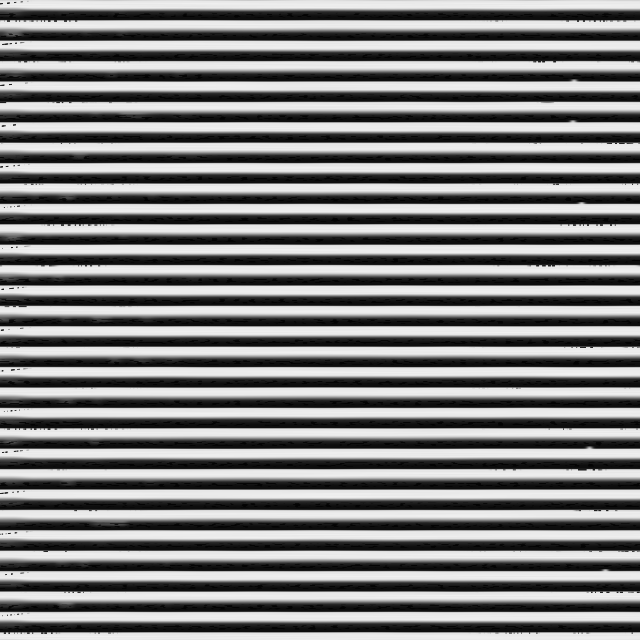
Reproduce this texture procedurally as a Shadertoy shader.

```glsl
// Horizontal black and white ribs with soft undersides, specks and worn left ends.

const float ROWS        = 31.37;               // repeats down the canvas
const float WRAP        = 0.12;                // part of each row kept above its bar
const vec2  TOP_EDGE    = vec2(-0.05, 0.04);   // start and end of the crisp upper edge
const vec2  UNDERSIDE   = vec2(0.37, 0.61);    // start and end of the soft lower edge
const float ODD_SOFTEN  = 0.05;                // extra softness on every second bar
const float LEFT_WEAR   = 0.055;               // width of the worn left end
const float SMUDGE_ZONE = 0.36;                // right limit of smudges in the gaps
const float NODULE_RATE = 0.25;                // share of even rows with a small bump

const float WHITE    = 0.925;
const float CHARCOAL = 0.165;
const float BLACK    = 0.05;

float hash(vec2 p) {
    vec3 q = fract(p.xyx * vec3(0.1031, 0.1030, 0.0973));
    q += dot(q, q.yzx + 33.33);
    return fract((q.x + q.y) * q.z);
}

vec2 gradientAt(vec2 cell) {
    float angle = 6.28318 * hash(cell);
    return vec2(cos(angle), sin(angle));
}

// Gradient noise, roughly -0.7 to 0.7
float noise(vec2 p) {
    vec2 i = floor(p), f = p - i;
    vec2 w = f * f * f * (f * (f * 6.0 - 15.0) + 10.0);
    vec2 e = vec2(0.0, 1.0);
    float a = dot(gradientAt(i), f);
    float b = dot(gradientAt(i + e.yx), f - e.yx);
    float c = dot(gradientAt(i + e.xy), f - e.xy);
    float d = dot(gradientAt(i + e.yy), f - e.yy);
    return mix(mix(a, b, w.x), mix(c, d, w.x), w.y);
}

// Soft line of given half width around zero
float band(float d, float halfWidth) {
    return 1.0 - smoothstep(0.3 * halfWidth, halfWidth, abs(d));
}

// Rib brightness at height t inside a row
float ribTone(float t, float odd, float worn, float x, float row) {
    float wobble = 0.012 * noise(vec2(x * 9.0, row * 3.7));
    float soft = ODD_SOFTEN * odd;
    float rise = smoothstep(TOP_EDGE.x, TOP_EDGE.y, t + wobble);
    float fall = smoothstep(UNDERSIDE.x - soft - 0.05 * worn,
                            UNDERSIDE.y + soft, t + wobble);
    float gap = mix(CHARCOAL, BLACK, smoothstep(0.52, 0.84, t));
    gap = mix(BLACK, gap, step(0.0, t));
    float grain = noise(vec2(x * 5.0, t * 16.0 + row * 7.3));
    float bar = WHITE + 0.03 * grain - 0.03 * smoothstep(0.2, 0.0, t);
    return mix(gap, bar, rise * (1.0 - fall));
}

// Blurred pale patches and streaks in the gap near the left
float smudges(float t, float odd, float worn, float x, float row) {
    float patches = smoothstep(0.05, 0.45, noise(vec2(x * 24.0, row * 5.1)));
    float streaks = 0.6 + 0.6 * noise(vec2(x * 14.0, t * 9.0 + row * 4.3));
    float zone = 1.0 - smoothstep(0.5 * SMUDGE_ZONE, SMUDGE_ZONE, x);
    float amount = patches * zone * mix(0.15, 0.8, odd) + 0.5 * worn;
    return 0.26 * amount * streaks * band(t - 0.66, 0.22);
}

// Black flecks in the lower part of each gap
float gapFlecks(float t, float x, float row) {
    float n = noise(vec2(x * 85.0, t * 12.0 + row * 13.7));
    return smoothstep(0.08, 0.26, n) * band(t - 0.76, 0.17);
}

// Broken dark dots along the upper edge, mostly toward both ends
float edgeDots(float t, float odd, float worn, float x, float row) {
    float clusters = smoothstep(-0.05, 0.25, noise(vec2(x * 17.0, row * 8.3)));
    float dots = smoothstep(0.0, 0.2, noise(vec2(x * 190.0, row * 6.1)));
    float ends = max(smoothstep(0.72, 0.85, x), 1.0 - smoothstep(0.1, 0.24, x));
    float straight = odd * ends * clusters * band(t - 0.03, 0.05);
    float slope = 0.03 + 0.16 * max(0.0, 1.0 - x / LEFT_WEAR);
    float curved = (1.0 - odd) * worn * band(t - slope, 0.05);
    return dots * max(straight, curved);
}

// Rare small pale bumps on the upper edge near the right
float nodule(float t, float odd, float x, float row) {
    float present = (1.0 - odd) * step(hash(vec2(row, 4.0)), NODULE_RATE);
    float center = mix(0.89, 0.95, hash(vec2(row, 9.0)));
    vec2 d = vec2((x - center) * ROWS / 0.16, (t + 0.02) / 0.1);
    return present * exp(-dot(d, d));
}

void mainImage(out vec4 fragColor, in vec2 fragCoord) {
    vec2 uv = fragCoord / iResolution.xy;
    float x = uv.x;
    float rows = (1.0 - uv.y) * ROWS + WRAP;
    float row = floor(rows);
    float t = fract(rows) - WRAP;
    float odd = mod(row, 2.0);
    float worn = 1.0 - smoothstep(0.3 * LEFT_WEAR, LEFT_WEAR, x);

    float tone = ribTone(t, odd, worn, x, row);
    tone += smudges(t, odd, worn, x, row);
    tone *= 1.0 - 0.8 * gapFlecks(t, x, row);
    tone *= 1.0 - 0.85 * edgeDots(t, odd, worn, x, row);
    tone = mix(tone, WHITE, 0.8 * nodule(t, odd, x, row));
    fragColor = vec4(vec3(clamp(tone, 0.0, 1.0)), 1.0);
}
```
